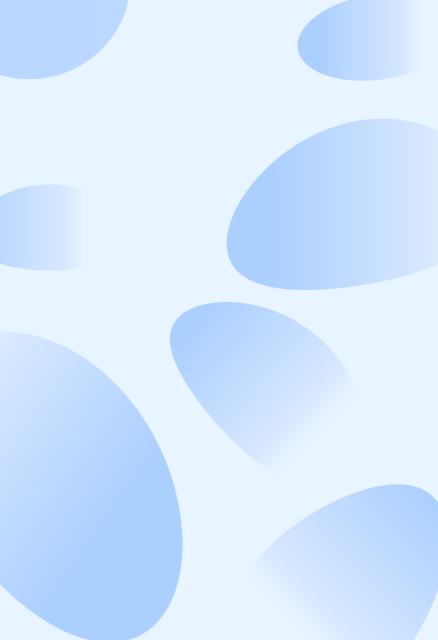
Give the GLSL for this background, as a WebGL 2 fragment shader.

```glsl
#version 300 es
precision highp float;
// Pale blue background with seven soft egg shapes, each filled by a fading linear gradient.

uniform vec2 u_resolution;
out vec4 outColor;

const vec3 DEEP = vec3(0.67, 0.812, 1.0);
const vec3 PALE = vec3(0.885, 0.932, 1.0);

// Smooth coverage of an egg: its middle line leans and bends, its height tapers along x.
float egg(vec2 p, vec2 center, vec2 radii, float lean, float bend, float taper) {
    float x = (p.x - center.x) / radii.x;
    float midline = center.y + x * (lean + bend * x);
    float halfHeight = radii.y * max(1.0 + taper * x, 0.3);
    float y = (p.y - midline) / halfHeight;
    float edge = x * x + y * y - 1.0;
    return clamp(0.5 - edge / max(fwidth(edge), 1e-5), 0.0, 1.0);
}

// Lays a gradient from deep to pale over the base; its far end dissolves.
vec3 fill(vec3 base, float coverage, vec2 p, vec2 from, vec2 to) {
    vec2 axis = to - from;
    float t = clamp(dot(p - from, axis) / dot(axis, axis), 0.0, 1.0);
    float opacity = coverage * (1.0 - smoothstep(0.78, 1.0, t));
    return mix(base, mix(DEEP, PALE, t), opacity);
}

void main() {
    // Layout grid: 768 units per canvas height, y measured down from the top
    vec2 p = vec2(gl_FragCoord.x, u_resolution.y - gl_FragCoord.y) * 768.0 / u_resolution.y;
    vec3 color = vec3(0.91, 0.955, 1.0);
    float shape;

    // Top corners
    shape = egg(p, vec2(35, -25), vec2(122, 120), 0.0, 0.0, 0.0);
    color = fill(color, shape, p, vec2(-1000, 0), vec2(2900, 0));
    shape = egg(p, vec2(455, 44), vec2(98, 51.7), -10.8, 0.0, 0.0);
    color = fill(color, shape, p, vec2(383, 0), vec2(512, 0));

    // Upper right and small left
    shape = egg(p, vec2(432, 243.5), vec2(160, 99), -24.9, 23.6, 0.0);
    color = fill(color, shape, p, vec2(325, 0), vec2(560, 0));
    shape = egg(p, vec2(60, 273), vec2(95, 51.7), 0.0, 8.0, 0.0);
    color = fill(color, shape, p, vec2(-46, 0), vec2(108, 0));

    // Large lower left
    shape = egg(p, vec2(60, 578.5), vec2(159, 170), 76.0, -2.0, 0.1);
    color = fill(color, shape, p, vec2(140, 623), vec2(-91, 458));

    // Center and lower right
    shape = egg(p, vec2(323, 468), vec2(119, 97), 61.0, 0.0, 0.22);
    color = fill(color, shape, p, vec2(235, 385), vec2(383, 526));
    shape = egg(p, vec2(407, 723), vec2(130, 124), -54.6, -21.4, 0.03);
    color = fill(color, shape, p, vec2(520, 598), vec2(357, 761));

    outColor = vec4(color, 1.0);
}
```
